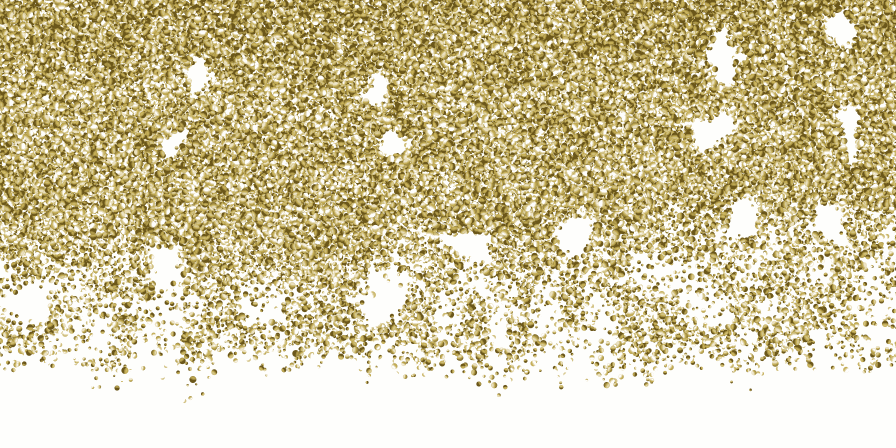
A WebGL 1 fragment shader for this background:

```glsl
precision highp float;
// Gold glitter, crowded at the top and scattering into loose flakes over white.

uniform vec2 u_resolution;

const vec3 PAPER  = vec3(0.995, 0.995, 0.99);
const vec3 SHADOW = vec3(0.42, 0.34, 0.10);
const vec3 OLIVE  = vec3(0.63, 0.55, 0.26);
const vec3 GOLD   = vec3(0.77, 0.68, 0.33);
const vec3 PALE   = vec3(0.82, 0.76, 0.52);
const vec3 CREAM  = vec3(0.92, 0.88, 0.75);

const int   LAYERS       = 8;
const float DUST_CELL    = 0.009;  // cell size of the finest layer
const float FLAKE_CELL   = 0.018;  // cell size of the coarsest layer
const float SHELF_HEIGHT = 0.45;   // where the crowded part ends
const float FRINGE_BASE  = 0.16;   // where the last flakes fall
const float LOOSE_CHANCE = 0.36;   // flake chance below the shelf
const float FACET        = 0.30;   // contrast inside one flake
const float RIM          = 0.22;   // darkening at a flake's border

vec3 hash3(vec3 p) {
  p = fract(p * vec3(0.1031, 0.1030, 0.0973));
  p += dot(p, p.yxz + 33.33);
  return fract((p.xxy + p.yxx) * p.zyx);
}

float noise(vec2 p) {
  vec2 i = floor(p), f = fract(p);
  f = f * f * (3.0 - 2.0 * f);
  float a = hash3(vec3(i, 7.0)).x;
  float b = hash3(vec3(i + vec2(1.0, 0.0), 7.0)).x;
  float c = hash3(vec3(i + vec2(0.0, 1.0), 7.0)).x;
  float d = hash3(vec3(i + vec2(1.0, 1.0), 7.0)).x;
  return mix(mix(a, b, f.x), mix(c, d, f.x), f.y);
}

// 0 inside an elliptical clearing, 1 outside
float clearing(vec2 p, vec2 centre, vec2 radius) {
  return smoothstep(0.6, 1.3, length((p - centre) / radius));
}

float bump(float x, float centre, float width) {
  float d = (x - centre) / width;
  return exp(-d * d);
}

// Bare patches in the glitter, with ragged outlines
float clearings(vec2 p) {
  p += 0.045 * (vec2(noise(p * 24.0), noise(p * 24.0 + 40.0)) - 0.5);
  float k = clearing(p, vec2(0.44, 0.83), vec2(0.035, 0.042));
  k *= clearing(p, vec2(0.39, 0.68), vec2(0.030, 0.022));
  k *= clearing(p, vec2(0.85, 0.80), vec2(0.036, 0.030));
  k *= clearing(p, vec2(0.89, 0.68), vec2(0.042, 0.030));
  k *= clearing(p, vec2(1.61, 0.88), vec2(0.038, 0.070));
  k *= clearing(p, vec2(1.58, 0.71), vec2(0.055, 0.045));
  k *= clearing(p, vec2(1.88, 0.93), vec2(0.045, 0.040));
  k *= clearing(p, vec2(1.90, 0.69), vec2(0.028, 0.080));
  k *= clearing(p, vec2(1.05, 0.45), vec2(0.065, 0.028));
  k *= clearing(p, vec2(1.28, 0.48), vec2(0.040, 0.050));
  k *= clearing(p, vec2(1.65, 0.51), vec2(0.040, 0.060));
  k *= clearing(p, vec2(1.85, 0.50), vec2(0.055, 0.035));
  k *= clearing(p, vec2(0.36, 0.41), vec2(0.050, 0.060));
  k *= clearing(p, vec2(0.85, 0.33), vec2(0.050, 0.050));
  return k * clearing(p, vec2(0.07, 0.32), vec2(0.050, 0.050));
}

// Chance that a flake lies at p
float density(vec2 p) {
  float shelf = SHELF_HEIGHT + 0.09 * smoothstep(1.35, 1.6, p.x)
              + 0.07 * (noise(vec2(p.x * 9.0, 3.0)) - 0.5);
  float crowding = smoothstep(shelf - 0.09, shelf + 0.09, p.y);
  float strands = bump(p.x, 0.43, 0.05) + bump(p.x, 0.82, 0.02)
                + bump(p.x, 1.08, 0.05) + bump(p.x, 1.25, 0.025)
                + bump(p.x, 1.36, 0.025) + bump(p.x, 1.66, 0.07);
  float fringe = FRINGE_BASE - 0.04 * strands
               + 0.05 * (noise(vec2(p.x * 15.0, 11.0)) - 0.5);
  float thinning = smoothstep(fringe - 0.02, fringe + 0.12, p.y);
  float clumps = smoothstep(0.2, 0.65, noise(p * vec2(18.0, 13.0)));
  float scattered = LOOSE_CHANCE * thinning * mix(0.25, 1.0, clumps);
  return mix(scattered, 0.82 + 0.18 * clumps, crowding) * clearings(p);
}

// Metal colour from dark (0) to glint (1)
vec3 metal(float t) {
  vec3 c = mix(SHADOW, OLIVE, smoothstep(0.0, 0.25, t));
  c = mix(c, GOLD, smoothstep(0.25, 0.45, t));
  c = mix(c, PALE, smoothstep(0.45, 0.65, t));
  c = mix(c, CREAM, smoothstep(0.65, 0.85, t));
  return mix(c, PAPER, smoothstep(0.9, 1.05, t));
}

void main() {
  float pixel = 1.0 / u_resolution.y;
  vec2 p = gl_FragCoord.xy * pixel;
  vec3 color = PAPER;

  // Fine dust first, larger flakes on top
  for (int n = 0; n < LAYERS; n++) {
    float layer = float(n);
    float cell = mix(DUST_CELL, FLAKE_CELL, layer / float(LAYERS - 1));
    vec2 shift = layer * vec2(0.37, 0.61);
    vec2 base = floor(p / cell + shift - 0.5);
    for (int k = 0; k < 4; k++) {
      vec2 id = base + vec2(mod(float(k), 2.0), floor(float(k) / 2.0));
      vec3 place = hash3(vec3(id, layer * 17.0 + 1.0));
      vec3 look = hash3(vec3(id, layer * 17.0 + 9.0));
      vec2 centre = (id + place.xy - shift) * cell;
      float radius = cell * mix(0.24, 0.44, look.x);
      vec2 d = (p - centre) / radius;
      float cover = clamp((1.0 - length(d)) * radius / pixel + 0.5, 0.0, 1.0);
      if (cover > 0.0 && place.z < density(centre)) {
        // Two tilted facets, a darker rim and a dimmer top edge
        float turn = 6.2832 * look.y;
        float tilt = clamp(2.5 * dot(d, vec2(cos(turn), sin(turn))), -1.0, 1.0);
        float tone = look.z + FACET * tilt - RIM * dot(d, d) + 0.1;
        tone -= 0.12 * smoothstep(0.75, 1.0, p.y);
        color = mix(color, metal(tone), cover);
      }
    }
  }
  gl_FragColor = vec4(color, 1.0);
}
```
